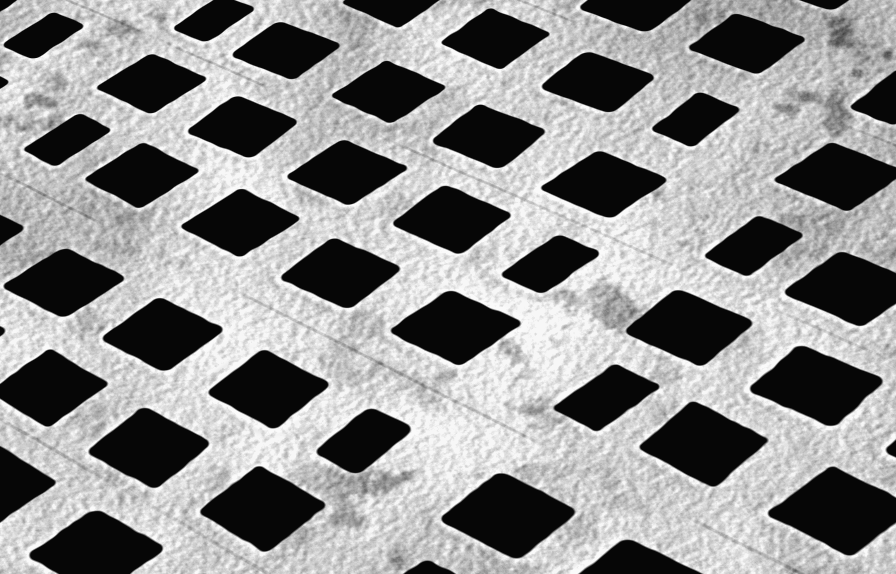
Give the GLSL for this pattern, as a Shadertoy shader.

```glsl
// Worn metal sheet with staggered square punched holes, seen in perspective
#define PANEL 5.04                  // panel period, in hole pitches
#define ODD_SHIFT 0.32              // first hole centre in odd rows
#define HALF_FULL vec2(0.315, 0.30) // half size of a full hole
#define HALF_SLIM 0.19              // half width of a narrow end hole
#define CORNER 0.055
#define SKEW 0.13
#define HOLE_GREY 0.022
#define METAL_GREY 0.785
#define GRAIN 0.36
#define STAIN 0.30
#define RIM 0.15

float hash(vec2 p) {
    vec3 a = fract(p.xyx * 0.1031);
    a += dot(a, a.yzx + 33.33);
    return fract((a.x + a.y) * a.z);
}

float noise(vec2 p) {
    vec2 i = floor(p), f = fract(p);
    f = f * f * (3.0 - 2.0 * f);
    return mix(mix(hash(i), hash(i + vec2(1, 0)), f.x),
               mix(hash(i + vec2(0, 1)), hash(i + vec2(1, 1)), f.x), f.y);
}

float fbm(vec2 p) {
    float sum = 0.0, amp = 0.5;
    for (int i = 0; i < 4; i++) {
        sum += amp * noise(p);
        p = mat2(1.6, 1.2, -1.2, 1.6) * p + 7.3;
        amp *= 0.5;
    }
    return sum / 0.9375;
}

// Screen (y down, height 1) to sheet coordinates: x along a row, y = row
vec2 toSheet(vec2 q) {
    vec2 origin = vec2(1.049, 0.319);
    vec2 across = vec2(0.1673, 0.0748), down = vec2(-0.1565, 0.1199);
    mat2 axes = mat2(across + 0.0297 * q, down + 0.023 * q);
    return inverse(axes) * (q - origin) + vec2(4.0, 0.0);
}

float roundBox(vec2 p, vec2 halfSize, float r) {
    vec2 d = abs(p) - halfSize + r;
    return length(max(d, 0.0)) + min(max(d.x, d.y), 0.0) - r;
}

// Uneven spacing of the rows
float rowSlip(float row) {
    float t = row - 2.5;
    return 0.33 * t * exp(-t * t);
}

// Distance to the holes of one row; offset returns the place within the hole
float holeRow(vec2 s, float row, out vec2 offset) {
    bool odd = mod(row, 2.0) > 0.5;
    float panel = floor((s.x + 0.3) / PANEL);
    float x = s.x - panel * PANEL;
    bool slim = odd ? x > 3.76 : x < 0.55;
    float centre = odd ? clamp(round(x - ODD_SHIFT), 0.0, 3.0) + ODD_SHIFT
                       : clamp(round(x), 1.0, 4.0);
    if (slim) centre = odd ? 4.18 : 0.22;

    vec2 id = vec2(floor(centre * 4.0) + panel * 31.0, row) + 57.0;
    vec2 jitter = vec2(hash(id), hash(id + 19.7)) - 0.5;
    offset = vec2(x - centre, s.y - row - rowSlip(row)) - 0.035 * jitter;
    offset.x += (SKEW + 0.12 * jitter.x) * offset.y;
    offset.y += 0.08 * jitter.y * offset.x;
    vec2 halfSize = HALF_FULL * (1.0 + 0.06 * jitter.yx);
    if (slim) halfSize.x = HALF_SLIM;
    return roundBox(offset, halfSize, CORNER + 0.03 * jitter.y);
}

float metal(vec2 q, vec2 s) {
    // Broad light and cloudy wear
    vec2 glow = (q - vec2(0.70, 0.62)) * vec2(1.0, 1.25);
    float grey = METAL_GREY + 0.13 * exp(-5.0 * dot(glow, glow));
    grey += 0.34 * (fbm(q * 5.0 + 3.0) - 0.5);
    grey -= 0.07 * smoothstep(0.9, 1.5, q.x) * smoothstep(0.6, 0.0, q.y);

    // Crinkled surface, lit from the upper left
    vec2 g = mat2(0.9, 0.4, -0.4, 0.9) * q * vec2(100.0, 125.0);
    vec2 lean = vec2(0.55, 0.6);
    grey += GRAIN * (fbm(g) - fbm(g + lean));
    grey += 0.09 * (noise(q * 240.0) - 0.5);

    // Stains, mostly on the plain strips between panels
    float strip = abs(mod(s.x + 0.3, PANEL) - 0.5 * PANEL);
    float bare = smoothstep(1.8, 2.4, strip);
    float blot = smoothstep(0.58, 0.74, fbm(q * vec2(13.0, 18.0) + 21.0));
    grey -= STAIN * blot * mix(0.35, 1.0, bare);

    // Broken scratches along every second row
    float seam = abs(mod(s.y + 0.52, 2.0) - 1.0 + 0.012 * noise(s * 3.0));
    float broken = smoothstep(0.45, 0.65, noise(s * vec2(1.3, 0.7) + 4.0));
    grey -= 0.16 * broken * smoothstep(0.022, 0.004, seam);
    return clamp(grey, 0.2, 0.97);
}

void mainImage(out vec4 fragColor, in vec2 fragCoord) {
    vec2 q = fragCoord / iResolution.y;
    q.y = 1.0 - q.y;
    vec2 s = toSheet(q);

    float d = 10.0;
    vec2 place = vec2(0.0);
    for (int i = -1; i <= 1; i++) {
        vec2 offset;
        float rowDist = holeRow(s, round(s.y) + float(i), offset);
        if (rowDist < d) { d = rowDist; place = offset; }
    }
    d += 0.014 * (noise(q * 55.0) - 0.5);

    // Bright worn lip, strongest on the near and left edges
    float side = smoothstep(-0.3, 0.4, place.y - 0.6 * place.x);
    float lip = exp(-pow(max(d - 0.012, 0.0) / 0.03, 2.0));
    float grey = metal(q, s) + RIM * lip * mix(0.4, 1.0, side);
    grey -= 0.10 * exp(-pow((d - 0.075) / 0.025, 2.0)) * side * noise(q * 30.0);

    float soft = max(5.5 / iResolution.y, 0.010);
    grey = mix(HOLE_GREY, min(grey, 0.98), smoothstep(-soft, soft, d));
    fragColor = vec4(vec3(grey), 1.0);
}
```
